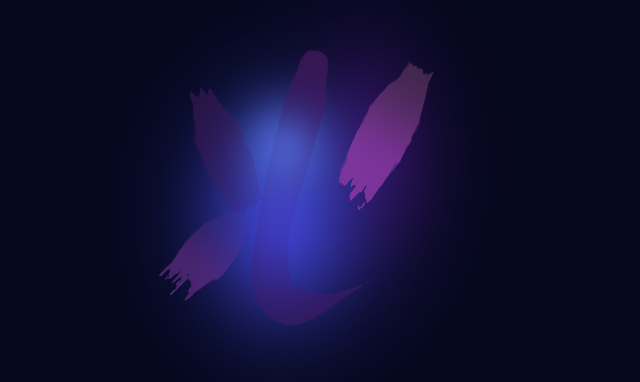
A WebGL 2 fragment shader for this background:

```glsl
#version 300 es
precision highp float;
// Soft blue and violet glows on deep navy, crossed by dry brush strokes.
uniform vec2 u_resolution;
out vec4 outColor;

// Colours
const vec3 NAVY = vec3(0.018, 0.027, 0.108);
const vec3 HALO = vec3(0.05, 0.06, 0.24);
const vec3 VIOLET = vec3(0.21, 0.07, 0.38);
const vec3 BLUE = vec3(0.235, 0.25, 0.78);
const vec3 SKY = vec3(0.33, 0.45, 0.88);
const vec3 PLUM = vec3(0.27, 0.10, 0.36);
const vec3 MAUVE = vec3(0.29, 0.17, 0.32);
const vec3 ORCHID = vec3(0.53, 0.22, 0.63);

// Layout, in canvas heights
const vec2 HALO_AT = vec2(0.75, 0.49), HALO_SIZE = vec2(0.35, 0.36);
const vec2 VIOLET_AT = vec2(0.965, 0.60), VIOLET_SIZE = vec2(0.18, 0.28);
const vec2 BLUE_AT = vec2(0.735, 0.424), BLUE_SIZE = vec2(0.20, 0.26);
const vec2 SKY_AT = vec2(0.743, 0.613), SKY_SIZE = vec2(0.115, 0.12);
const float EDGE = 0.003;
const int HOOK_STEPS = 28;

vec2 hashGradient(vec2 cell) {
    vec2 h = vec2(dot(cell, vec2(127.1, 311.7)), dot(cell, vec2(269.5, 183.3)));
    return 2.0 * fract(sin(h) * 43758.5) - 1.0;
}

float gradientNoise(vec2 p) {
    vec2 i = floor(p), f = fract(p);
    vec2 w = f * f * f * (f * (f * 6.0 - 15.0) + 10.0);
    vec2 e = vec2(1.0, 0.0);
    float low = mix(dot(hashGradient(i), f),
                    dot(hashGradient(i + e.xy), f - e.xy), w.x);
    float high = mix(dot(hashGradient(i + e.yx), f - e.yx),
                     dot(hashGradient(i + e.xx), f - e.xx), w.x);
    return mix(low, high, w.y);
}

float glow(vec2 p, vec2 centre, vec2 size) {
    vec2 d = (p - centre) / size;
    return exp(-dot(d, d));
}

// Dry brush from a to b: x is coverage, y is the position along it
vec2 brush(vec2 p, vec2 a, vec2 b, float halfWidth, float ragged) {
    float len = length(b - a);
    vec2 dir = (b - a) / len, q = p - a;
    float u = dot(q, dir), v = dir.x * q.y - dir.y * q.x;
    float t = clamp(u / len, 0.0, 1.0);
    float bristle = gradientNoise(vec2(u * 14.0, v * 75.0) + a * 40.0);
    float fleck = gradientNoise(vec2(u * 45.0, v * 130.0) + b * 60.0);
    float profile = mix(0.5, 1.0, smoothstep(0.0, 0.4, t))
                  * mix(1.0, 0.75, smoothstep(0.6, 1.0, t));
    float side = halfWidth * profile - abs(v) + 0.012 * bristle + 0.005 * fleck;
    float tail = len - u + ragged * (bristle + 0.6 * fleck);
    float head = u + 0.035 * bristle;
    float d = min(side, min(tail, head));
    return vec2(smoothstep(-EDGE, EDGE, d), t);
}

vec2 hookPoint(float t) {
    const vec2 A = vec2(0.822, 0.830), B = vec2(0.739, 0.457);
    const vec2 C = vec2(0.543, 0.022), D = vec2(0.983, 0.272);
    float s = 1.0 - t;
    return s * s * s * A + 3.0 * s * t * (s * B + t * C) + t * t * t * D;
}

// Long curved stroke of varying width
float hook(vec2 p) {
    float d = -1.0;
    vec2 from = hookPoint(0.0);
    for (int i = 1; i <= HOOK_STEPS; i++) {
        float t = float(i) / float(HOOK_STEPS);
        vec2 to = hookPoint(t), span = to - from;
        float h = clamp(dot(p - from, span) / dot(span, span), 0.0, 1.0);
        float along = t - (1.0 - h) / float(HOOK_STEPS);
        float radius = mix(0.038, 0.053, smoothstep(0.0, 0.1, along))
                     - 0.010 * glow(vec2(along), vec2(0.4), vec2(0.2));
        radius *= 1.0 - smoothstep(0.72, 1.0, along);
        d = max(d, radius - length(p - from - span * h));
        from = to;
    }
    d += 0.004 * gradientNoise(p * vec2(60.0, 30.0));
    return smoothstep(-EDGE, EDGE, d);
}

void main() {
    vec2 p = gl_FragCoord.xy / u_resolution.y;

    // Glows
    float blue = glow(p, BLUE_AT, BLUE_SIZE);
    vec3 col = mix(NAVY, HALO, 0.55 * glow(p, HALO_AT, HALO_SIZE));
    col = mix(col, VIOLET, 0.8 * glow(p, VIOLET_AT, VIOLET_SIZE));
    col = mix(col, BLUE, blue);
    col = mix(col, SKY, 0.75 * glow(p, SKY_AT, SKY_SIZE));

    // Faint plum strokes, lost in the blue light
    float fade = 1.0 - 0.82 * blue;
    float light = 1.0 - 0.7 * glow(p, SKY_AT, SKY_SIZE);
    vec2 leaf = brush(p, vec2(0.526, 0.757), vec2(0.648, 0.457), 0.060, 0.03);
    col = mix(col, PLUM, 0.55 * leaf.x * fade * light);
    col = mix(col, PLUM + vec3(0.0, 0.0, 0.12) * blue, 0.75 * hook(p) * fade * light);

    // Brighter dry strokes with ragged tails
    vec2 low = brush(p, vec2(0.635, 0.430), vec2(0.470, 0.261), 0.064, 0.085);
    col = mix(col, ORCHID, low.x * mix(0.06, 0.48, smoothstep(0.0, 0.9, low.y)));
    vec2 high = brush(p, vec2(1.104, 0.822), vec2(0.924, 0.496), 0.067, 0.085);
    vec3 pigment = mix(MAUVE, ORCHID, smoothstep(0.0, 0.8, high.y));
    col = mix(col, pigment, 0.86 * high.x);

    outColor = vec4(col, 1.0);
}
```
